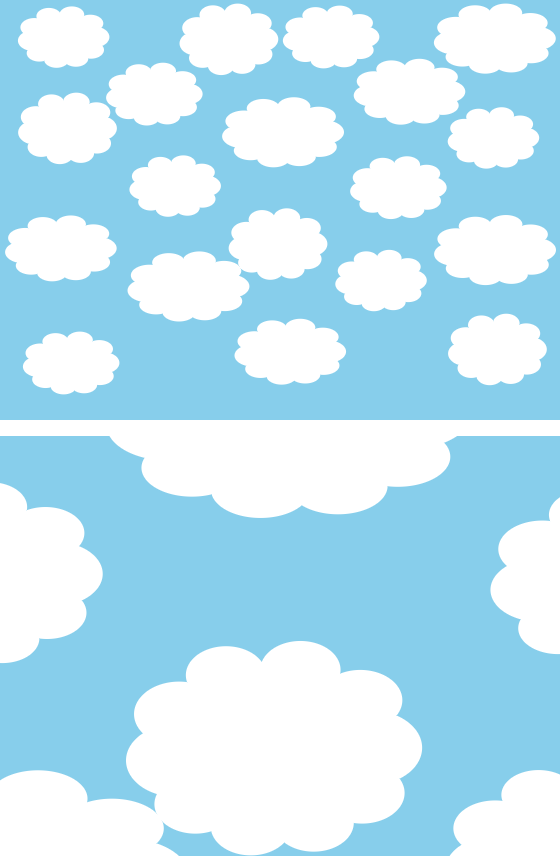
Top, the full canvas; bottom, a detail of the centre.
Reproduce this pattern procedurally as a Shadertoy shader.

```glsl
// Flat white clouds with scalloped rims scattered over a light blue sky.
// Each cloud is an ellipse ringed by ten lobes; three zigzag rows of five and a
// top row of four fill a wrapping tile of 4 x 3 units whose edges are all sky.

const float TAU = 6.2831853;
const vec2 TILE = vec2(4.0, 3.0);
const vec3 SKY = vec3(0.529, 0.808, 0.922);
const vec3 CLOUD = vec3(1.0);

// Half sizes of the five kinds of cloud
const vec2 HALF_SIZES[5] = vec2[5](
    vec2(0.437, 0.250), vec2(0.400, 0.235), vec2(0.328, 0.219),
    vec2(0.354, 0.255), vec2(0.346, 0.224));

vec2 hash2(float n) {
    return fract(sin((n + 1.0) * vec2(12.99, 78.23)) * 4375.85);
}

// Approximate distance to an ellipse: a circle in space scaled by halfSize.
float lobeDistance(vec2 q, float radius, vec2 halfSize) {
    float len = max(length(q), 1e-4);
    return (len - radius) * len / max(length(q / halfSize), 1e-4);
}

// Cloud that fills a box of the given half size.
float cloudDistance(vec2 p, vec2 halfSize) {
    vec2 q = p / halfSize;
    float d = lobeDistance(q, 0.78, halfSize);
    for (int i = 0; i < 10; i++) {
        float a = TAU * float(i) / 10.0 + 0.09;
        a -= 0.09 * cos(a);                     // uneven spacing of the lobes
        float side = pow(abs(cos(a)), 8.0);     // flatter lobes at the two ends
        vec2 center = (0.75 - 0.1 * side) * vec2(cos(a), sin(a));
        d = min(d, lobeDistance(q - center, 0.27 + 0.08 * side, halfSize));
    }
    return d;
}

// Place of a cloud before jitter.
vec2 cloudCenter(int column, int row) {
    float x = float(column), y = float(row);
    if (row == 3) {                             // top row: an inner and an outer pair
        float fromMiddle = x - 1.5;
        return vec2(2.0 + sign(fromMiddle) * mix(0.37, 1.54, abs(fromMiddle) - 0.5), 2.73);
    }
    if (column % 2 == 1)                        // raised columns fan out upwards
        return vec2(2.0 + (x - 2.0) * (0.7 + 0.1 * y), 0.92 + 0.715 * y);
    return vec2(2.0 + (x - 2.0) * 0.765, 0.49 + 0.78 * y);
}

void mainImage(out vec4 fragColor, in vec2 fragCoord) {
    vec2 p = fragCoord / iResolution.xy * TILE;
    float pixel = TILE.y / iResolution.y;
    float d = 1.0;

    for (int k = 0; k < 19; k++) {
        int column = k % 5, row = k / 5;
        vec2 halfSize = HALF_SIZES[(column + 2 * row + (row == 3 ? 1 : 4)) % 5];

        // Looser placing in the lower rows, which have more room
        vec2 center = cloudCenter(column, row);
        center += (hash2(float(k)) - 0.5) * (0.17 - 0.05 * float(row));

        // Keep the whole cloud inside the tile
        vec2 margin = halfSize * 1.02 + 0.02;
        center = clamp(center, margin, TILE - margin);

        // Nearest wrapped copy of this cloud
        vec2 q = mod(p - center + 0.5 * TILE, TILE) - 0.5 * TILE;
        if (all(lessThan(abs(q), halfSize * 1.15)))
            d = min(d, cloudDistance(q, halfSize));
    }

    float cover = clamp(0.5 - d / pixel, 0.0, 1.0);
    fragColor = vec4(mix(SKY, CLOUD, cover), 1.0);
}
```
